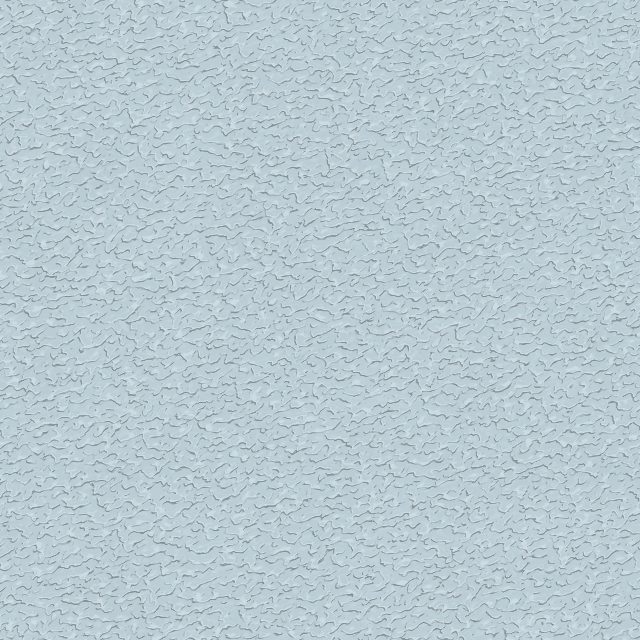
This texture is drawn by a Shadertoy shader. Its source:

```glsl
const vec3 BASE_COLOR  = vec3(0.732, 0.802, 0.834);
const vec3 PALE_COLOR  = vec3(0.825, 0.888, 0.908);
const vec3 CREASE_COLOR = vec3(0.52, 0.565, 0.575);

const vec2 GRAIN_FREQ = vec2(62.0, 104.0);  // cells along and across the grain
const float GRAIN_ANGLE = 0.30;
const float WARP_FREQ = 38.0;
const float WARP_AMOUNT = 0.0045;
const float PLATEAU_LEVEL = 0.07;
const float MIN_SLOPE = 30.0;
const float SLOPE_STEP = 0.0006;
const float CREASE_WIDTH = 0.0021;
const float RIM_WIDTH = 0.0024;
const vec2 SHADE_DIR = vec2(0.35, 0.94);

vec2 hash22(vec2 p) {
    vec3 q = fract(vec3(p.xyx) * vec3(0.1031, 0.1030, 0.0973));
    q += dot(q, q.yzx + 33.33);
    return fract((q.xx + q.yz) * q.zy);
}

float cornerSlope(vec2 cell, vec2 corner, vec2 f) {
    float angle = 6.28318 * hash22(cell + corner + 211.0).x;
    return dot(vec2(cos(angle), sin(angle)), f - corner);
}

float gradientNoise(vec2 p) {
    vec2 cell = floor(p);
    vec2 f = p - cell;
    vec2 u = f * f * f * (f * (f * 6.0 - 15.0) + 10.0);
    float low = mix(cornerSlope(cell, vec2(0, 0), f), cornerSlope(cell, vec2(1, 0), f), u.x);
    float high = mix(cornerSlope(cell, vec2(0, 1), f), cornerSlope(cell, vec2(1, 1), f), u.x);
    return mix(low, high, u.y);
}

vec2 grainSpace(vec2 p) {
    float c = cos(GRAIN_ANGLE), s = sin(GRAIN_ANGLE);
    return vec2(c * p.x + s * p.y, c * p.y - s * p.x) * GRAIN_FREQ;
}

// Plaster height: bent, slightly stretched lumps with finer bumps
float plasterHeight(vec2 p) {
    vec2 bend = vec2(gradientNoise(p * WARP_FREQ + 17.3),
                     gradientNoise(p * WARP_FREQ + 91.7));
    vec2 g = grainSpace(p + WARP_AMOUNT * bend);
    return gradientNoise(g) + 0.35 * gradientNoise(g * 1.9 + 43.1);
}

// Soft-edged band of given width, centred at zero distance
float band(float dist, float width, float blur) {
    return 1.0 - smoothstep(0.5 * width - blur, 0.5 * width + blur, abs(dist));
}

void mainImage(out vec4 fragColor, in vec2 fragCoord) {
    vec2 p = fragCoord / iResolution.y;
    float blur = max(0.6 / iResolution.y, 0.0005);

    // Distance to the plateau outline and the way it faces
    float h = plasterHeight(p);
    vec2 slope = vec2(plasterHeight(p + vec2(SLOPE_STEP, 0.0)) - h,
                      plasterHeight(p + vec2(0.0, SLOPE_STEP)) - h) / SLOPE_STEP;
    float steepness = length(slope);
    float level = PLATEAU_LEVEL + 0.12 * gradientNoise(p * 13.0 + 5.0);
    float edge = (h - level) / max(steepness, MIN_SLOPE);
    float facing = dot(slope, SHADE_DIR) / max(steepness, 1.0);

    // Uneven strength breaks the outlines into strokes
    float wear = gradientNoise(p * 75.0 + 140.0);
    float stroke = smoothstep(-0.35, 0.25, wear);
    float crease = band(edge + 0.5 * CREASE_WIDTH, CREASE_WIDTH, blur);
    crease *= smoothstep(-0.5, 0.5, facing) * mix(0.3, 1.0, stroke);

    float rim = band(edge - 0.5 * RIM_WIDTH, RIM_WIDTH, blur);
    rim *= mix(0.2, 0.75, smoothstep(-0.4, 0.5, facing));

    // Pale flecks, stronger on the raised parts
    float plateau = smoothstep(-blur, blur, edge);
    float fleck = smoothstep(0.02, 0.36, gradientNoise(grainSpace(p) * 1.2 + 77.0));
    float pale = max(rim, fleck * mix(0.28, 0.7, plateau));

    // Faint broad mottling
    float mottle = 0.012 * gradientNoise(p * 9.0 + 31.0);

    vec3 color = BASE_COLOR + mottle;
    color = mix(color, PALE_COLOR, pale);
    color = mix(color, CREASE_COLOR, crease);
    fragColor = vec4(color, 1.0);
}
```
